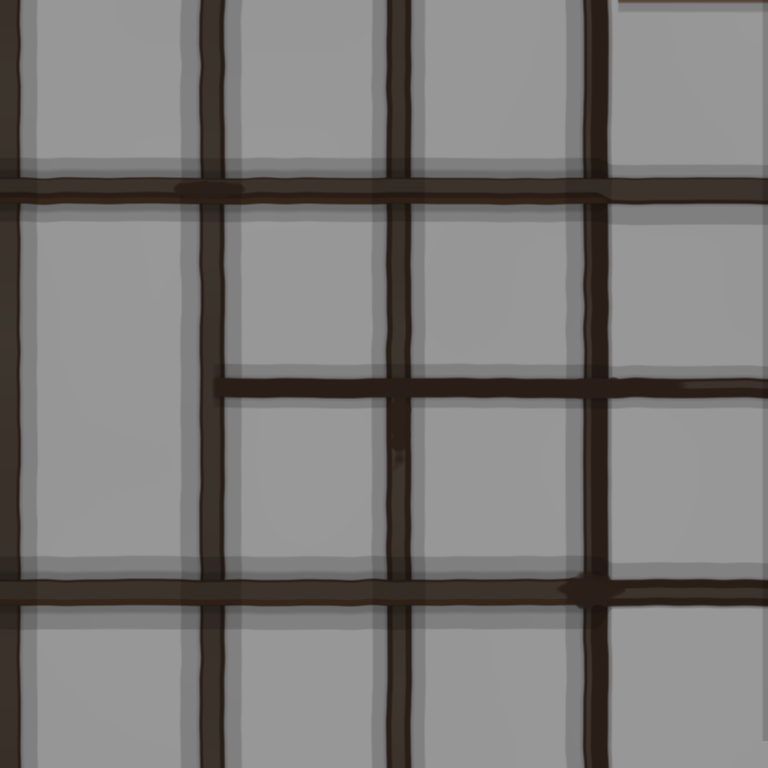
Write a Shadertoy shader that draws this pattern.

```glsl
const vec3 WALL = vec3(0.592);
const vec3 DARK_WOOD = vec3(0.16, 0.115, 0.09);
const vec3 WORN_WOOD = vec3(0.23, 0.20, 0.17);
const vec3 BROWN_EDGE = vec3(0.21, 0.145, 0.10);
const float SHADOW = 0.845;

float hash(vec2 p) {
    return fract(sin(dot(p, vec2(127.1, 311.7))) * 43758.5453);
}

float noise(vec2 p) {
    vec2 cell = floor(p);
    vec2 f = fract(p);
    f = f * f * (3.0 - 2.0 * f);
    return mix(mix(hash(cell), hash(cell + vec2(1, 0)), f.x),
               mix(hash(cell + vec2(0, 1)), hash(cell + vec2(1, 1)), f.x), f.y);
}

// Soft-edged interval from lo to hi
float band(float d, float lo, float hi, float blur) {
    return smoothstep(lo - blur, lo + blur, d) * (1.0 - smoothstep(hi - blur, hi + blur, d));
}

// Ragged elliptical stain
float blot(vec2 p, vec2 center, vec2 radius) {
    vec2 q = (p - center) / radius;
    float ragged = length(q) + 0.5 * (noise(p * 90.0) - 0.5);
    return 1.0 - smoothstep(0.8, 1.1, ragged);
}

// Dark bar with a worn core; extents hold shadow low, high and core low, high
vec3 barColor(float d, vec4 extents, float coreAmount, float blur) {
    float core = band(d, extents.z, extents.w, blur) * coreAmount;
    return mix(DARK_WOOD, WORN_WOOD, core);
}

float shadowFactor(float d, vec4 extents, float blur) {
    return mix(1.0, SHADOW, band(d, extents.x, extents.y, blur));
}

float contactFactor(float d, float halfWidth, float blur) {
    return mix(1.0, 0.83, band(d, -halfWidth, halfWidth, blur));
}

void mainImage(out vec4 fragColor, in vec2 fragCoord) {
    vec2 uv = fragCoord / iResolution.xy;
    float blur = max(0.0018, 0.75 / iResolution.y);
    vec2 wobble = 0.0022 * (vec2(noise(uv * vec2(8, 35)), noise(uv * vec2(35, 8) + 17.0)) - 0.5);
    float rightBay = smoothstep(0.775, 0.80, uv.x);

    // Column centers and profiles, left to right
    float columnX[4] = float[](0.0104, 0.2765, 0.5195, 0.776);
    vec4 columnExtents[4] = vec4[](
        vec4(-0.040, 0.038, -0.020, 0.012),
        vec4(-0.041, 0.038, -0.012, 0.010),
        vec4(-0.035, 0.034, -0.009, 0.008),
        vec4(-0.039, 0.021, -0.012, -0.006));

    // Row centers and profiles, bottom to top, with a changed right bay
    float rowY[3] = float[](0.2285, 0.4948, 0.7513);
    float rowHalf[3] = float[](0.017, 0.0125, 0.017);
    vec4 rowExtents[3] = vec4[](
        vec4(-0.048, 0.047, -0.010, 0.014),
        vec4(-0.026, 0.031, 0.000, 0.009),
        vec4(-0.040, 0.043, -0.002, 0.015));
    vec4 bayExtents[3] = vec4[](
        vec4(-0.020, 0.039, -0.007, 0.006),
        vec4(-0.026, 0.029, 0.000, 0.009),
        vec4(-0.044, 0.034, -0.012, 0.015));

    vec3 color = WALL + 0.008 * (noise(uv * 5.0) - 0.5);

    // Vertical bars and their shadows
    float columnShade = 1.0;
    for (int i = 0; i < 4; i++) {
        float d = uv.x - columnX[i] + wobble.x;
        float shade = shadowFactor(d, columnExtents[i], blur);
        float wear = 0.85 + 0.3 * noise(vec2(float(i) * 7.0, uv.y * 9.0));
        vec3 wood = barColor(d, columnExtents[i], wear, blur);
        color *= shade * contactFactor(d, 0.0185, 2.0 * blur);
        color = mix(color, wood, band(d, -0.0158, 0.0158, blur));
        columnShade *= shade;
    }

    // Horizontal bars; the middle one skips the first bay
    for (int j = 0; j < 3; j++) {
        bool middle = j == 1;
        float d = uv.y - rowY[j] + wobble.y;
        float present = middle ? smoothstep(0.274, 0.284, uv.x) : 1.0;
        float coreAmount = middle ? smoothstep(0.88, 0.90, uv.x) : 1.0;
        float contact = middle ? 0.015 : mix(0.027, 0.019, rightBay);
        vec4 extents = mix(rowExtents[j], bayExtents[j], rightBay);
        float shade = shadowFactor(d, extents, blur) * contactFactor(d, contact, 2.0 * blur);
        vec3 wood = barColor(d, extents, coreAmount, blur);
        float brown = middle ? 0.0 : band(d, -0.016, -0.009, blur) * (1.0 - rightBay);
        wood = mix(wood, BROWN_EDGE, brown) * mix(1.0, columnShade, middle ? 0.0 : 0.9);
        color *= mix(1.0, shade, present);
        color = mix(color, wood, band(d, -rowHalf[j], rowHalf[j], blur) * present);
    }

    // Cut-off bar at the top right and shadow at the right edge
    float topBay = smoothstep(0.803, 0.807, uv.x);
    color *= mix(1.0, SHADOW, topBay * smoothstep(0.982, 0.987, uv.y));
    color = mix(color, vec3(0.34, 0.27, 0.22), topBay * smoothstep(0.994, 0.999, uv.y));
    color *= mix(1.0, SHADOW, smoothstep(0.991, 0.995, uv.x) * step(0.035, uv.y));

    // Stains at worn joints
    float stain = blot(uv, vec2(0.273, 0.752), vec2(0.052, 0.012));
    stain = max(stain, blot(uv, vec2(0.770, 0.230), vec2(0.040, 0.022)));
    stain = max(stain, blot(uv, vec2(0.520, 0.450), vec2(0.014, 0.055)));
    stain = max(stain, blot(uv, vec2(0.776, 0.495), vec2(0.050, 0.013)));
    color = mix(color, DARK_WOOD, stain * 0.9);

    fragColor = vec4(clamp(color, 0.0, 1.0), 1.0);
}
```
